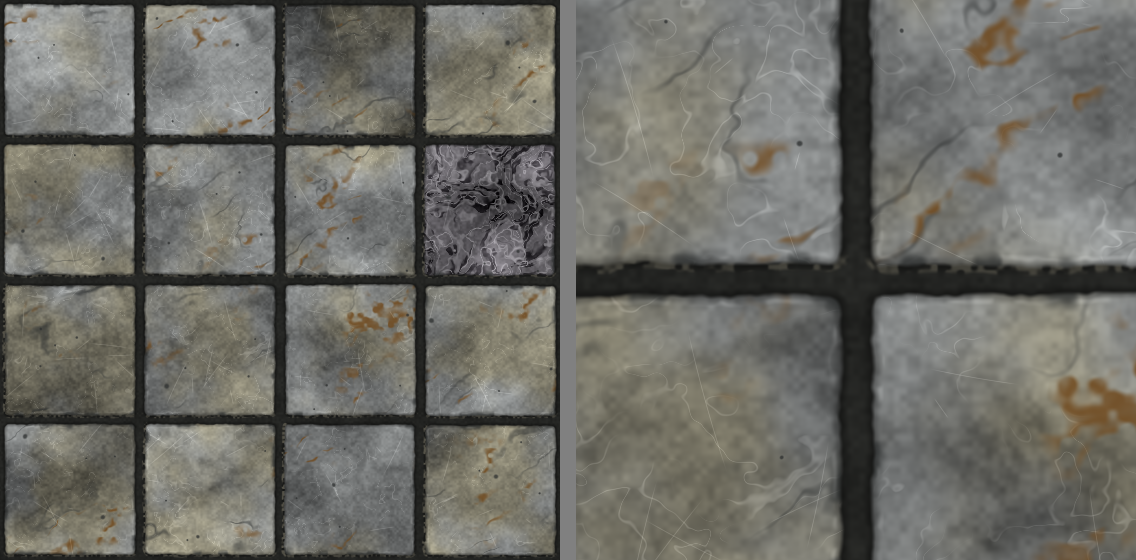
Left, the full canvas; right, a detail of the centre.
This texture is drawn by a WebGL 2 fragment shader. Its source:

```glsl
#version 300 es
precision highp float;

uniform vec2 u_resolution;
out vec4 fragColor;

// Layout, in units of one tile cell
const float GRID = 4.0;
const float HALF_SIZE = 0.464;
const float CORNER = 0.03;
const float EDGE_SOFT = 0.007;
const float EDGE_WOBBLE = 0.012;
const float WRAP = 128.0;      // lattice period of the noise
const vec2 PITTED_TILE = vec2(3.0, 2.0);

// Brightness of each tile: one line per column, bottom to top
const mat4 TILE_TONE = mat4(
    0.43, 0.44, 0.47, 0.52,
    0.54, 0.46, 0.48, 0.50,
    0.39, 0.50, 0.54, 0.40,
    0.46, 0.53, 0.37, 0.51);

const vec3 STONE_COOL = vec3(0.99, 1.01, 1.01);
const vec3 STONE_WARM = vec3(1.04, 1.01, 0.87);
const vec3 STONE_PITTED = vec3(1.02, 0.99, 1.04);
const vec3 RUST = vec3(0.44, 0.29, 0.12);
const vec3 STAIN = vec3(0.17, 0.18, 0.18);
const vec3 GROUT = vec3(0.135, 0.138, 0.130);
const vec3 MORTAR = vec3(0.33, 0.32, 0.28);

const float CLOUD_CONTRAST = 0.46;
const float GRAIN = 0.07;
const int SCRATCHES = 9;
const int SPECKS = 4;

float hash(vec2 p) {
    return fract(sin(dot(p, vec2(127.1, 311.7))) * 43758.5453);
}

vec2 hash2(vec2 p) {
    return vec2(hash(p), hash(p + 37.3));
}

float noise(vec2 p) {
    vec2 i = floor(p), f = fract(p);
    f = f * f * (3.0 - 2.0 * f);
    vec2 a = mod(i, WRAP), b = mod(i + 1.0, WRAP);
    return mix(mix(hash(a), hash(vec2(b.x, a.y)), f.x),
               mix(hash(vec2(a.x, b.y)), hash(b), f.x), f.y);
}

float fbm(vec2 p) {
    float sum = 0.0, amp = 0.533;
    for (int i = 0; i < 4; i++) {
        sum += amp * noise(p);
        p = p * 2.0 + 17.3;
        amp *= 0.5;
    }
    return sum;
}

// Thin lines where the noise crosses its middle value
float ridge(vec2 p, float width) {
    return smoothstep(width, 0.0, abs(noise(p) - 0.5));
}

mat2 rotate(float a) {
    return mat2(cos(a), -sin(a), sin(a), cos(a));
}

float roundedBox(vec2 p, float halfSize, float radius) {
    vec2 d = abs(p) - halfSize + radius;
    return length(max(d, 0.0)) + min(max(d.x, d.y), 0.0) - radius;
}

vec3 stone(vec2 q, vec2 id, float px) {
    vec2 seed = floor(hash2(id + 5.1) * WRAP);
    vec2 warp = vec2(fbm(q * 4.0 + seed), fbm(q * 4.0 + seed + 41.0)) - 0.5;
    vec2 along = rotate(mix(0.2, 0.75, hash(id + 2.7))) * q;
    float pitted = 1.0 - step(0.5, distance(id, PITTED_TILE));
    float veined = mix(0.25, 1.0, hash(id + 8.4)) * (1.0 - pitted);

    // Clouded body with fine grain
    float tone = TILE_TONE[int(id.x)][int(id.y)];
    tone += CLOUD_CONTRAST * (fbm(q * 2.6 + warp + seed) - 0.5);
    tone += 0.14 * veined * (fbm(along * vec2(4.0, 15.0) + seed) - 0.5);
    tone += GRAIN * (noise(q * 64.0 + seed) + noise(q * 33.0 + seed) - 1.0);
    float warmth = smoothstep(0.35, 0.75, fbm(q * 2.0 + seed + 63.0) + 0.3 * (hash(id + 1.9) - 0.5));
    vec3 col = tone * mix(mix(STONE_COOL, STONE_WARM, warmth), STONE_PITTED, pitted);

    // Pale fibres, and the mineral web and holes of the pitted tile
    float fibre = ridge(q * 15.0 + warp * 7.0 + seed, 0.05) * smoothstep(0.4, 0.8, noise(q * 8.0 + seed + 9.0));
    float web = max(ridge(q * 7.0 + warp * 6.0 + seed, 0.09), 0.7 * ridge(q * 16.0 + warp * 8.0, 0.1));
    float holes = smoothstep(0.52, 0.72, noise(q * 24.0 + warp * 9.0 + seed));
    col += 0.09 * fibre + pitted * (0.16 * web - 0.2 * holes * (1.0 - web));

    // Dark veins and rust streaks along the bedding
    vec2 bed = along * vec2(2.5, 8.0) + warp * 2.0 + seed;
    float vein = ridge(bed + 21.0, 0.08) * smoothstep(0.56, 0.8, noise(q * 5.0 + seed + 33.0));
    col = mix(col, STAIN, 0.65 * veined * vein);
    float rust = ridge(bed, 0.13) * smoothstep(0.6, 0.8, noise(q * 3.5 + seed + 77.0));
    rust *= smoothstep(0.25, 0.7, noise(q * 28.0 + seed)) * (1.0 - pitted);
    col = mix(col, RUST, 0.85 * rust);

    // Scattered pale scratches
    for (int i = 0; i < SCRATCHES; i++) {
        vec2 key = id + vec2(float(i) * 3.7, 11.0);
        vec2 s = rotate(6.28 * hash(key + 0.6)) * (q - 0.85 * (hash2(key) - 0.5));
        s.x -= clamp(s.x, -0.5, 0.5) * mix(0.04, 0.3, hash(key + 0.9));
        float reach = mix(0.02, 0.13, hash(key + 0.9));
        float line = smoothstep(px, 0.0, abs(s.y + 0.3 * s.x * s.x));
        col += 0.08 * line * smoothstep(reach, reach * 0.6, abs(s.x));
    }

    // Scattered dark specks
    for (int i = 0; i < SPECKS; i++) {
        vec2 key = id + vec2(float(i) * 5.3, 29.0);
        float r = mix(0.004, 0.024, pow(hash(key + 0.4), 3.0));
        float d = length(q - 0.88 * (hash2(key) - 0.5) + 0.03 * warp);
        col = mix(col, STAIN, 0.75 * smoothstep(r + px, r * 0.4, d));
    }
    return col;
}

void main() {
    vec2 uv = gl_FragCoord.xy / u_resolution;
    vec2 id = min(floor(uv * GRID), GRID - 1.0);
    vec2 q = uv * GRID - id - 0.5 - 0.01 * (hash2(id + 3.3) - 0.5);
    float px = GRID / min(u_resolution.x, u_resolution.y);
    vec2 seed = floor(hash2(id + 6.6) * WRAP);

    // Worn tile outline
    float d = roundedBox(q, HALF_SIZE, CORNER);
    d += EDGE_WOBBLE * (noise(q * 10.0 + seed) - 0.5) + 0.5 * EDGE_WOBBLE * (noise(q * 45.0 + seed) - 0.5);

    // Grout with a shadow by the tile and a grainy ledge on left and bottom sides
    float grit = noise(uv * WRAP * 2.0);
    vec3 col = GROUT * (0.8 + 0.25 * grit + 0.2 * noise(uv * WRAP * 0.25));
    col *= mix(0.65, 1.0, smoothstep(0.0, 0.026, d));
    float left = smoothstep(-0.44, -0.46, q.x) * step(0.5, hash(id + 4.8));
    float bottom = 0.7 * smoothstep(-0.44, -0.46, q.y);
    float ledge = max(left, bottom) * smoothstep(0.024, 0.012, d);
    col = mix(col, MORTAR, ledge * smoothstep(0.25, 0.85, grit));

    // Stone with shaded, chipped and rubbed edges
    vec3 face = stone(q, id, px);
    face *= mix(0.72, 1.0, smoothstep(0.0, 0.025, -d));
    float chip = smoothstep(0.045, 0.0, -d) * smoothstep(0.66, 0.85, noise(q * 11.0 + seed + 50.0));
    face = mix(face, STAIN, 0.7 * chip);
    face += 0.09 * smoothstep(0.012, 0.0, abs(d + 0.016)) * smoothstep(0.4, 0.8, noise(q * 26.0 + seed));

    float cover = smoothstep(max(EDGE_SOFT, px), -max(EDGE_SOFT, px), d);
    fragColor = vec4(clamp(mix(col, face, cover), 0.0, 1.0), 1.0);
}
```
